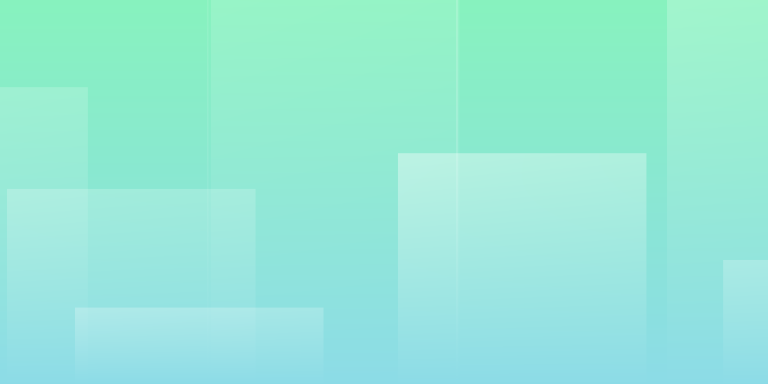
Give the GLSL for this background, as a Shadertoy shader.

```glsl
// Translucent white panels fading downward over a mint to sky-blue gradient.

const vec3 MINT = vec3(0.53, 0.95, 0.745);
const vec3 SKY = vec3(0.55, 0.86, 0.905);
const vec3 GLASS = vec3(1.0);

const float PANEL_WIDTH = 0.648;
const float SIDE_FALLOFF = 0.18;  // opacity lost from left to right
const float LINE_WIDTH = 0.004;
const int PANEL_COUNT = 7;

// Each panel: left edge, top edge, opacity at the top (canvas is 2 by 1)
const vec3 PANELS[PANEL_COUNT] = vec3[PANEL_COUNT](
    vec3( 0.549, 1.050, 0.14),
    vec3( 1.737, 1.050, 0.23),
    vec3(-0.419, 0.773, 0.21),
    vec3( 0.018, 0.508, 0.22),
    vec3( 1.036, 0.601, 0.39),
    vec3( 0.195, 0.199, 0.25),
    vec3( 1.883, 0.323, 0.22));

// Each hairline: centre, opacity at the top
const vec2 HAIRLINES[2] = vec2[2](vec2(0.541, 0.09), vec2(1.190, 0.20));

// Antialiased coverage of the interval from lo to hi
float span(float x, float lo, float hi, float pixel) {
    return clamp((min(x, hi - pixel * 0.5) - max(lo, x - pixel * 0.5)) / pixel + 0.5, 0.0, 1.0)
         * clamp((x - lo) / pixel + 0.5, 0.0, 1.0)
         * clamp((hi - x) / pixel + 0.5, 0.0, 1.0);
}

float panelOpacity(vec2 p, vec3 panel, vec2 pixel) {
    float across = (p.x - panel.x) / PANEL_WIDTH;
    float fade = clamp(p.y / panel.y, 0.0, 1.0);
    float cover = span(p.x, panel.x, panel.x + PANEL_WIDTH, pixel.x)
                * clamp((panel.y - p.y) / pixel.y + 0.5, 0.0, 1.0);
    return panel.z * fade * (1.0 - SIDE_FALLOFF * across) * cover;
}

void mainImage(out vec4 fragColor, in vec2 fragCoord) {
    vec2 pixel = vec2(2.0, 1.0) / iResolution.xy;
    vec2 p = fragCoord * pixel;

    // Background gradient
    vec3 color = mix(SKY, MINT, clamp(p.y, 0.0, 1.0));

    // Glass panels
    for (int i = 0; i < PANEL_COUNT; i++) {
        color = mix(color, GLASS, panelOpacity(p, PANELS[i], pixel));
    }

    // Vertical hairlines
    for (int i = 0; i < 2; i++) {
        float dist = abs(p.x - HAIRLINES[i].x);
        float cover = clamp((LINE_WIDTH * 0.5 - dist) / pixel.x + 0.5, 0.0, 1.0);
        color = mix(color, GLASS, HAIRLINES[i].y * cover * clamp(p.y * 1.5, 0.0, 1.0));
    }

    fragColor = vec4(color, 1.0);
}
```
